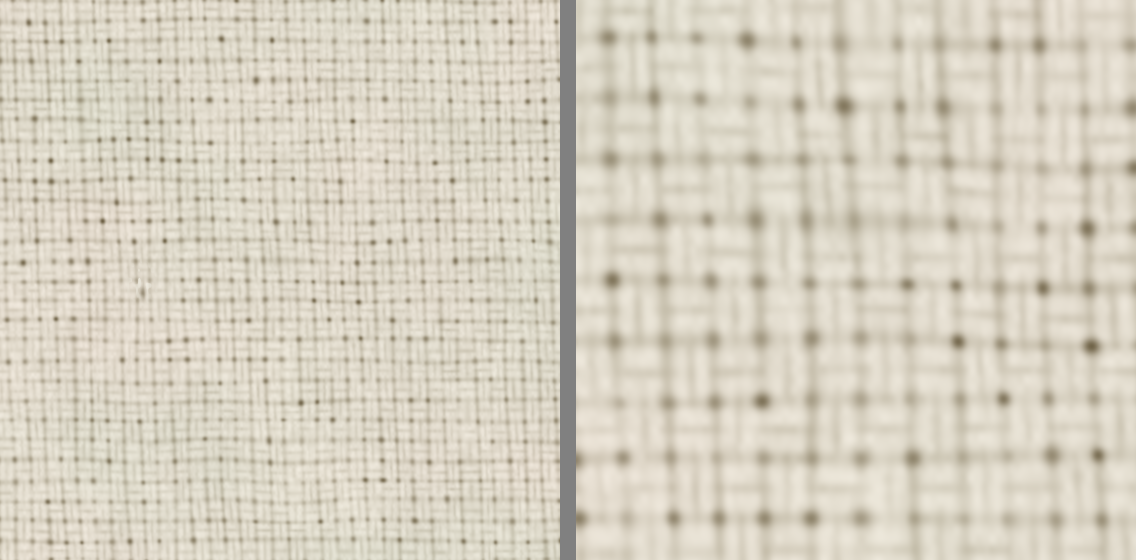
Left: the whole. Right: its middle third, enlarged.
A WebGL 1 fragment shader for this texture:

```glsl
precision highp float;
// Natural linen cloth: 35 by 28 paired-thread cells with uneven pinholes between them.

uniform vec2 u_resolution;

const float PI = 3.14159265;
const vec2 CELLS = vec2(35.0, 28.0);
const vec3 THREAD = vec3(0.905, 0.885, 0.832);
const vec3 GROOVE = vec3(0.68, 0.65, 0.56);
const vec3 PINHOLE = vec3(0.42, 0.37, 0.26);
const vec3 FIBRE = vec3(0.95, 0.94, 0.90);

float hash(vec2 p) {
  vec3 q = fract(vec3(p.xyx) * 0.1031);
  q += dot(q, q.yzx + 33.33);
  return fract((q.x + q.y) * q.z);
}

float noise(vec2 p) {
  vec2 i = floor(p), f = fract(p);
  f = f * f * (3.0 - 2.0 * f);
  float low = mix(hash(i), hash(i + vec2(1.0, 0.0)), f.x);
  float high = mix(hash(i + vec2(0.0, 1.0)), hash(i + 1.0), f.x);
  return mix(low, high, f.y);
}

float signedNoise(vec2 p) {
  return noise(p + 40.0) * 2.0 - 1.0;
}

float bell(float d, float width) {
  return exp(-d * d / (width * width));
}

// Weave coordinates: pinholes lie at integers, the warp leans and threads wander
vec2 weaveCoords(vec2 uv) {
  vec2 p = uv * CELLS + vec2(1.28 * uv.y - 0.10, 0.05);
  vec2 wander = vec2(signedNoise(p * vec2(0.9, 0.22)),
                     signedNoise(p.yx * vec2(0.9, 0.22) + 71.0));
  return p + 0.13 * wander;
}

// Depth of the grooves around and inside each thread pair
float grooveDepth(vec2 p) {
  vec2 edge = p - floor(p + 0.5);
  vec2 middle = fract(p) - 0.5;
  float warpOver = 0.5 + 0.5 * sin(PI * p.x) * sin(PI * p.y);
  float warpWear = 0.35 + 0.9 * noise(p * vec2(1.0, 0.6) + 11.0);
  float weftWear = 0.35 + 0.9 * noise(p * vec2(0.6, 1.0) + 57.0);
  float warp = 0.40 * bell(edge.x, 0.15) + 0.34 * warpOver * bell(middle.x, 0.12);
  float weft = 0.32 * bell(edge.y, 0.14) + 0.34 * (1.0 - warpOver) * bell(middle.y, 0.11);
  return warp * warpWear + weft * weftWear;
}

// Each pinhole has its own size and darkness
float pinhole(vec2 p) {
  vec2 id = floor(p + 0.5);
  vec2 d = (p - id) * vec2(1.0, 1.2);
  float chance = hash(id + 5.0);
  float patchiness = noise(id * 0.23 + 19.0);
  float strength = 0.12 + 0.38 * chance * (0.5 + patchiness) + 0.4 * pow(chance, 9.0);
  return strength * bell(length(d), 0.14 + 0.06 * hash(id + 83.0));
}

// Small frayed knot: x is its dark core, y its pale loose fibres
vec2 knot(vec2 p, vec2 centre) {
  vec2 d = p - centre;
  float core = bell(length(d * vec2(1.0, 0.8)), 0.24);
  float fray = bell(length(d - vec2(0.0, 0.5)), 0.9);
  float strands = smoothstep(0.5, 0.8, noise(p * vec2(5.0, 4.0)));
  return vec2(0.55 * core, 0.8 * fray * strands);
}

void main() {
  vec2 uv = gl_FragCoord.xy / u_resolution;
  vec2 p = weaveCoords(uv);

  // Threads and their irregular fibres
  float lint = signedNoise(p * vec2(3.2, 2.9));
  float fuzz = signedNoise(p * vec2(6.5, 6.0) + 23.0);
  float depth = grooveDepth(p) + 0.09 * lint + 0.06 * fuzz;
  vec3 colour = mix(THREAD, GROOVE, clamp(depth, -0.12, 1.0));

  // Broad drift between warm and greenish cloth, with faint shading
  float tint = signedNoise(uv * 5.0) + 0.5 * signedNoise(uv * 13.0 + 7.0);
  colour += tint * vec3(0.011, 0.0, 0.004);
  colour += 0.012 * signedNoise(uv * 8.0 + 31.0);

  // Pinholes and one knot
  vec2 flaw = knot(p, vec2(0.255, 0.478) * CELLS + vec2(0.5, 0.0));
  colour = mix(colour, PINHOLE, pinhole(p));
  colour = mix(colour, FIBRE, flaw.y);
  colour = mix(colour, PINHOLE, flaw.x);

  gl_FragColor = vec4(clamp(colour, 0.0, 1.0), 1.0);
}
```
